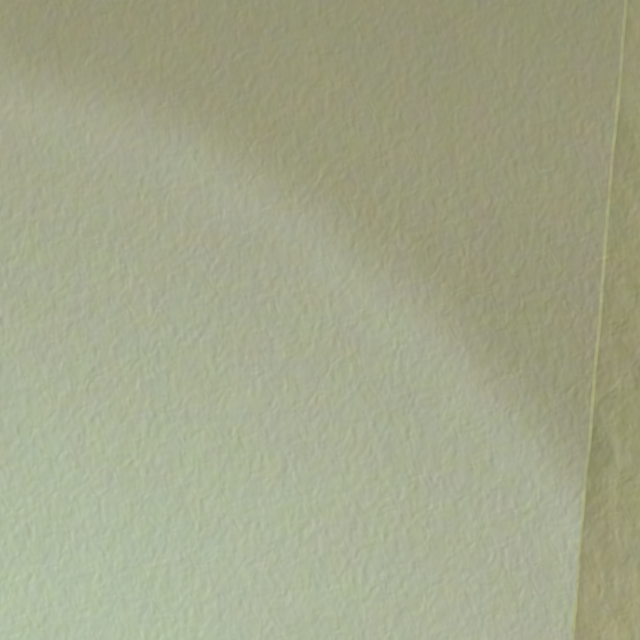
A WebGL 2 fragment shader for this texture:

```glsl
#version 300 es
precision highp float;

uniform vec2 u_resolution;
out vec4 fragColor;

#define GRAIN_SCALE 118.0
#define GRAIN_RELIEF 0.034
#define TINT_SCALE 40.0
#define TINT_AMOUNT 0.026
#define SHADOW_SOFTNESS 0.065
#define EDGE_BOTTOM 0.895
#define EDGE_TOP 0.978
#define EDGE_WIDTH 0.0026

const vec3 LIT = vec3(0.640, 0.648, 0.545);
const vec3 GLOW = vec3(0.700, 0.755, 0.650);
const vec3 SHADE = vec3(0.594, 0.590, 0.472);
const vec3 SIDE = vec3(0.590, 0.585, 0.445);
const vec3 EDGE = vec3(0.675, 0.690, 0.510);

float hash(vec2 p) {
    vec3 q = fract(p.xyx * 0.1031);
    q += dot(q, q.yzx + 33.33);
    return fract((q.x + q.y) * q.z);
}

// Smooth value noise in -1..1
float noise(vec2 p) {
    vec2 i = floor(p), f = fract(p);
    f = f * f * f * (f * (f * 6.0 - 15.0) + 10.0);
    float low = mix(hash(i), hash(i + vec2(1, 0)), f.x);
    float high = mix(hash(i + vec2(0, 1)), hash(i + vec2(1, 1)), f.x);
    return mix(low, high, f.y) * 2.0 - 1.0;
}

float fbm(vec2 p) {
    float sum = 0.0, weight = 0.5;
    for (int i = 0; i < 3; i++) {
        sum += weight * noise(p);
        p = mat2(1.6, 1.2, -1.2, 1.6) * p + 17.3;
        weight *= 0.5;
    }
    return sum;
}

// Bumps of the plaster, warped and slightly taller than wide
float plaster(vec2 uv) {
    vec2 p = uv * GRAIN_SCALE * vec2(1.0, 0.8) + 40.0;
    p += 0.5 * vec2(noise(p * 0.4), noise(p * 0.4 + 61.0));
    return 0.6 * noise(p) + 0.4 * noise(mat2(1.3, 1.0, -1.0, 1.3) * p + 9.0);
}

// Wall with a curved soft shadow across its upper right
vec3 wallColour(vec2 uv) {
    float glow = 1.0 - smoothstep(-0.1, 0.95, length(uv * vec2(0.8, 1.05)));
    vec3 lit = mix(LIT, GLOW, glow);
    lit += vec3(0.020, 0.024, 0.030) * smoothstep(0.5, 0.0, uv.y) * uv.x;

    float curve = 0.885 - 0.084 * uv.x - 0.662 * uv.x * uv.x;
    float slope = 0.084 + 1.324 * uv.x;
    float above = (uv.y - curve) / sqrt(1.0 + slope * slope);
    above += 0.008 * noise(uv * 9.0);
    float rim = exp(-pow((above + 0.055) / 0.05, 2.0));
    lit += vec3(0.010, 0.013, 0.018) * rim;

    vec3 shade = SHADE + 0.020 * (1.0 - uv.x) - 0.018 * smoothstep(0.75, 1.0, uv.y);
    return mix(lit, shade, smoothstep(-SHADOW_SOFTNESS, SHADOW_SOFTNESS, above));
}

// Mottled strip beyond the corner, with a dark lower fold
vec3 sideColour(vec2 uv, float beyond) {
    vec3 colour = SIDE + 0.030 * smoothstep(0.5, 0.0, uv.y);
    colour += 0.035 * fbm(uv * vec2(38.0, 24.0));
    colour -= 0.035 * exp(-beyond / 0.012);
    float low = 1.0 - smoothstep(0.33, 0.37, uv.y + 0.6 * (0.95 - uv.x));
    float fold = 0.957 + 0.004 * noise(vec2(3.0, uv.y * 14.0));
    colour -= 0.030 * low * (1.0 - smoothstep(fold - 0.012, fold, uv.x)) * smoothstep(0.05, 0.3, uv.y);
    float crease = exp(-pow((uv.x - fold - 0.005) / 0.004, 2.0));
    return colour + vec3(0.022, 0.022, 0.014) * crease * low;
}

void main() {
    vec2 uv = gl_FragCoord.xy / u_resolution;
    float pixel = 1.0 / u_resolution.y;

    // Corner line, slightly wavering
    float edgeX = mix(EDGE_BOTTOM, EDGE_TOP, uv.y) + 0.0012 * noise(vec2(uv.y * 16.0, 5.0));
    float beyond = uv.x - edgeX;
    vec3 colour = wallColour(uv);
    colour = mix(colour, sideColour(uv, max(beyond, 0.0)), smoothstep(-pixel, pixel, beyond));
    float line = 1.0 - smoothstep(EDGE_WIDTH * 0.4, EDGE_WIDTH + pixel, abs(beyond));
    colour = mix(colour, EDGE, line * (0.65 + 0.2 * noise(vec2(uv.y * 45.0, 2.0))));

    // Relief lit from the left, plus faint upright streaks
    float relief = plaster(uv) - plaster(uv + vec2(0.004, -0.002));
    float streak = noise(uv * vec2(190.0, 60.0) + 80.0);
    float strength = mix(0.7, 1.0, smoothstep(0.95, 0.5, uv.y));
    colour += strength * (GRAIN_RELIEF * relief + 0.009 * streak);

    // Faint cloudiness and blotches of yellow, green and pink
    colour += 0.007 * fbm(uv * 13.0 + 3.0);
    float yellow = fbm(uv * TINT_SCALE + 21.0);
    float pink = fbm(uv * TINT_SCALE * 0.6 + 73.0);
    colour += TINT_AMOUNT * yellow * vec3(0.15, 0.20, -1.0);
    colour += TINT_AMOUNT * pink * vec3(0.40, -0.30, 0.20);

    fragColor = vec4(clamp(colour, 0.0, 1.0), 1.0);
}
```
